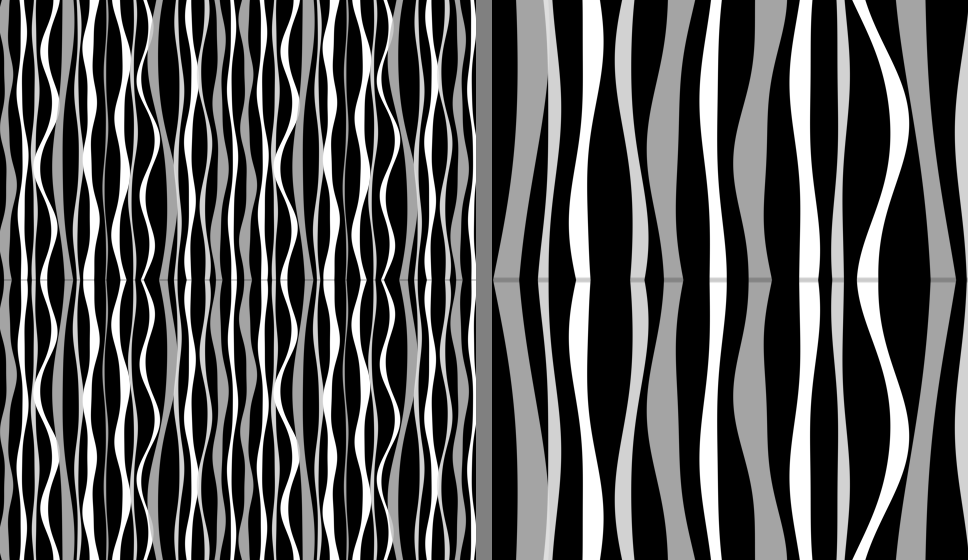
Left: the whole. Right: its middle third, enlarged.
Give the GLSL for this pattern, as a WebGL 2 fragment shader.

```glsl
#version 300 es
precision highp float;
// Wavy vertical ribbons in white and two greys on black.
// A loop lays evenly spaced ribbons across a tile that repeats sideways;
// the waves are mirrored about the horizontal mid line, leaving kinks there.

uniform vec2 u_resolution;
out vec4 fragColor;

const float TAU = 6.2831853;
const int RIBBONS = 17;
const float TILE_WIDTH = 0.5046;   // share of the canvas width
const float TILE_UNITS = 331.0;    // ribbon sizes are counted in these

const float GREY = 0.645;
const float LIGHT = 0.825;
const float WHITE = 1.0;

// Character of each ribbon from left to right: tone, mean width, sway
const float TONE[RIBBONS] = float[RIBBONS](
    GREY, WHITE, LIGHT, WHITE, GREY, LIGHT, WHITE, GREY, WHITE,
    LIGHT, WHITE, GREY, LIGHT, WHITE, LIGHT, GREY, WHITE);
const float WIDTH[RIBBONS] = float[RIBBONS](
    11.0, 7.0, 5.0, 8.0, 13.0, 5.0, 11.0, 2.5, 10.0,
    4.0, 6.0, 13.0, 5.0, 8.0, 5.5, 11.0, 6.0);
const float SWAY[RIBBONS] = float[RIBBONS](
    5.0, 4.0, 2.5, 13.0, 9.0, 4.0, 5.0, 2.5, 7.0,
    4.0, 12.0, 13.0, 4.0, 5.0, 7.0, 5.0, 4.0);

float hash(float n) {
    float p = fract(n * 0.1031);
    p *= p + 33.33;
    p *= p + p;
    return fract(p);
}

// Shortest signed offset between two places on the repeating tile
float wrapOffset(float x, float centre) {
    return fract(x - centre + 0.5) - 0.5;
}

// Coverage of a ribbon at tile position x and height v; pixel is in tile units
float ribbon(float x, float v, float seed, float centre, float width, float sway, float pixel) {
    float cycles = mix(2.3, 1.2, smoothstep(11.0, 13.0, width)) + 0.5 * (hash(seed + 3.7) - 0.5);
    float angle = TAU * (cycles * v + hash(seed + 21.3));
    float drift = TAU * (0.45 * cycles * v + hash(seed + 47.9));

    float bend = sway * (0.8 * sin(angle) + 0.4 * sin(drift));
    float swell = 1.0 - 0.25 * cos(2.0 * angle) + 0.15 * sin(drift + 1.0);

    float offset = wrapOffset(x, (centre + bend) / TILE_UNITS);
    float inside = 0.5 * width * swell / TILE_UNITS - abs(offset);
    return smoothstep(-0.75 * pixel, 0.75 * pixel, inside);
}

void main() {
    vec2 uv = gl_FragCoord.xy / u_resolution;
    float x = uv.x / TILE_WIDTH;
    float v = 2.0 * abs(uv.y - 0.5);
    float pixel = 1.0 / (u_resolution.x * TILE_WIDTH);
    float spacing = TILE_UNITS / float(RIBBONS);

    // Ribbons, slightly translucent where they cross
    float ink = 0.0;
    for (int i = 0; i < RIBBONS; i++) {
        float seed = float(i) + 1.0;
        float jitter = 5.0 * (hash(seed + 80.1) - 0.5);
        float centre = (float(i) + 0.5) * spacing + jitter;
        float cover = ribbon(x, v, seed, centre, WIDTH[i], SWAY[i], pixel);
        float tone = TONE[i] + 0.4 * ink * (1.0 - TONE[i]);
        ink = mix(ink, tone, cover);
    }

    // Faint seam along the mirror line
    float seam = 1.0 - smoothstep(0.0006, 0.0022, abs(uv.y - 0.5));
    ink *= 1.0 - 0.2 * seam;

    fragColor = vec4(vec3(ink), 1.0);
}
```
